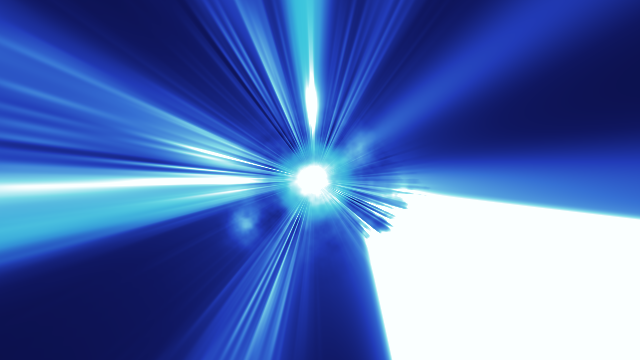
Reproduce this background procedurally as a Shadertoy shader.

```glsl
// Burst of light: radial beams and fine streaks leave a glowing core,
// with a blazing white wedge at the lower right. All parts add up to one
// energy value, which a navy-blue-cyan-white ramp turns into colour.

const vec2 CORE = vec2(0.491, 0.5);
const vec3 TEAL = vec3(0.18, 0.79, 0.86);

float hash(vec2 p) {
    return fract(sin(dot(p, vec2(127.1, 311.7))) * 43758.545);
}

float noise(vec2 p) {
    vec2 i = floor(p), f = fract(p);
    f = f * f * (3.0 - 2.0 * f);
    return mix(mix(hash(i), hash(i + vec2(1, 0)), f.x),
               mix(hash(i + vec2(0, 1)), hash(i + vec2(1, 1)), f.x), f.y);
}

float fbm(vec2 p) {
    float sum = 0.0, gain = 0.5;
    for (int i = 0; i < 4; i++) {
        sum += gain * noise(p);
        p = p * 2.03 + 17.0;
        gain *= 0.5;
    }
    return sum;
}

// Soft angular lobe, in degrees
float beam(float angle, float centre, float width) {
    float d = (mod(angle - centre + 180.0, 360.0) - 180.0) / width;
    return exp(-d * d);
}

// Soft patch in polar space: place and size are (radius, degrees)
float patchGlow(vec2 polar, vec2 place, vec2 size) {
    float d = (polar.x - place.x) / size.x;
    return exp(-d * d) * beam(polar.y, place.y, size.y);
}

// Signed distances to the wedge, positive inside: top, left and ragged tip
vec3 wedgeSides(vec2 p, float ragged) {
    float top = -0.993 * (p.y + 0.010 + 0.116 * p.x);
    float left = 0.978 * (p.x - 0.113 + 0.211 * p.y);
    float tip = dot(p - vec2(0.146, -0.171), vec2(0.617, -0.787));
    return vec3(top, left, 0.5 * (tip + ragged));
}

// Wide beams that reach the borders
float wideBeams(float a) {
    float sum = 0.20 * beam(a, 36.0, 9.0) + 0.27 * beam(a, -1.0, 8.0);
    sum += 0.58 * beam(a, 92.5, 7.0) + 0.12 * beam(a, 68.0, 9.0);
    sum += 0.22 * beam(a, 114.0, 9.0) + 0.36 * beam(a, 159.0, 9.0);
    sum += 0.46 * beam(a, 181.0, 3.5) + 0.54 * beam(a, 187.0, 8.0);
    return sum + 0.14 * beam(a, 172.0, 6.0) + 0.28 * beam(a, 248.0, 13.0);
}

// Where the fine streaks show
float streakFans(float a, float r) {
    float fans = beam(a, 172.0, 20.0) + 0.8 * beam(a, 67.0, 10.0);
    fans += 0.9 * beam(a, 116.0, 11.0) + 0.4 * beam(a, 92.0, 7.0);
    fans += 0.9 * beam(a, 247.0, 14.0);
    fans += beam(a, -22.0, 24.0) * smoothstep(0.38, 0.15, r);
    return fans * smoothstep(0.05, 0.13, r) * mix(1.0, 0.3, smoothstep(0.2, 0.65, r));
}

float streaks(float a, float r) {
    float fine = noise(vec2(a * 0.75, r * 2.5));
    float broad = noise(vec2(a * 0.3 + 40.0, r * 1.5));
    return fine * fine * 0.85 + broad * 0.4 - 0.36;
}

vec3 ramp(float energy) {
    vec3 stops[7] = vec3[7](
        vec3(0.02, 0.02, 0.16), vec3(0.06, 0.09, 0.38), vec3(0.13, 0.23, 0.72),
        vec3(0.21, 0.44, 0.83), vec3(0.33, 0.63, 0.87), vec3(0.51, 0.86, 0.91),
        vec3(0.98, 1.00, 1.00));
    float x = clamp(energy, 0.0, 1.0) * 6.0;
    vec3 colour = stops[0];
    for (int i = 1; i < 7; i++)
        colour = mix(colour, stops[i], clamp(x - float(i - 1), 0.0, 1.0));
    return colour;
}

void mainImage(out vec4 fragColor, in vec2 fragCoord) {
    vec2 p = (fragCoord - CORE * iResolution.xy) / iResolution.y;
    float r = length(p);
    // The angle's seam lies in the dark gap below the core
    float a = mod(degrees(atan(p.y, p.x + 1e-5)) + 80.0, 360.0) - 80.0;
    vec2 polar = vec2(r, a);
    float cloud = fbm(p * 16.0);
    float streak = streaks(a, r);

    // Dim space, beams and streaks
    float energy = 0.09 + 0.34 * exp(-r * 2.9);
    energy += wideBeams(a) * smoothstep(0.04, 0.25, r);
    energy += 0.95 * streakFans(a, r) * streak;

    // Hot spots and drifting clouds
    energy += 0.50 * patchGlow(polar, vec2(0.19, 90.0), vec2(0.07, 7.0));
    energy += 0.45 * patchGlow(polar, vec2(0.27, 168.0), vec2(0.14, 7.0));
    energy += 0.30 * patchGlow(polar, vec2(0.24, -17.0), vec2(0.08, 11.0));
    energy += 0.85 * cloud * patchGlow(polar, vec2(0.225, 212.0), vec2(0.05, 11.0));
    energy += 0.40 * cloud * patchGlow(polar, vec2(0.14, 30.0), vec2(0.05, 20.0));
    energy += 0.7 * (cloud - 0.45) * exp(-r * r * 40.0);

    // Core, and wedge with a wider haze over its top side
    energy += 0.9 * exp(-r * r / 0.0034) + 0.18 * exp(-pow((r - 0.08) / 0.03, 2.0));
    vec3 sides = wedgeSides(p, 0.12 * streak + 0.1 * (cloud - 0.45));
    float d = min(min(sides.x, sides.y), sides.z);
    float haze = min(min(sides.x / 0.045, sides.y / 0.04), sides.z / 0.03);
    energy += 0.48 * exp(min(haze, 0.0)) + smoothstep(-0.025, 0.035, d);

    // Teal tint on the upper and left beams, and around the core
    float tint = 0.75 * beam(a, 94.0, 7.0) + 0.5 * beam(a, 190.0, 6.0);
    tint = tint * smoothstep(0.1, 0.4, r) + 0.5 * exp(-pow((r - 0.085) / 0.03, 2.0));
    tint *= smoothstep(1.0, 0.75, energy) * smoothstep(0.2, 0.6, energy);
    fragColor = vec4(mix(ramp(energy), TEAL, tint), 1.0);
}
```
